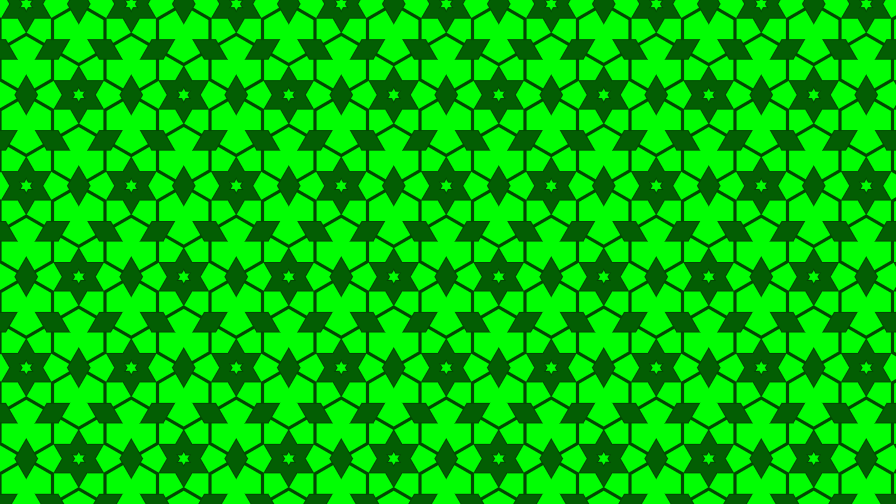
Reproduce this pattern procedurally as a Shadertoy shader.

```glsl
// Six-pointed stars on a triangular lattice, with a rhombus midway between
// neighbours and thin struts joining star tips to rhombi. Each cell is folded
// into one 30 degree wedge, where every shape is a simple distance function.

const float SPACING      = 0.20833;             // star to star, in canvas heights
const vec2  STAR_ORIGIN  = vec2(0.8854, 0.6313); // one star centre, in canvas heights
const float STAR_RADIUS  = 0.281;               // lengths below are in spacings
const float HOLE_RADIUS  = 0.060;
const float RHOMB_INSET  = 0.098;               // rhombus centre to side
const float STRUT_HALF   = 0.0152;
const float OUTLINE      = 0.010;

const vec3 GROUND = vec3(0.005, 0.995, 0.010);
const vec3 FILL   = vec3(0.010, 0.370, 0.010);
const vec3 STROKE = vec3(0.010, 0.280, 0.010);

const float ROOT3 = 1.7320508;
const vec2 MIDPOINT = vec2(0.5, 0.0);           // halfway to the next star
const vec2 NODE = vec2(0.25, 0.25 / ROOT3);     // where struts meet a star tip

// Offset from the nearest point of a unit triangular lattice
vec2 nearestStar(vec2 p) {
    vec2 period = vec2(1.0, ROOT3);
    vec2 a = mod(p + 0.5 * period, period) - 0.5 * period;
    vec2 b = mod(p, period) - 0.5 * period;
    return dot(a, a) < dot(b, b) ? a : b;
}

vec2 reflectInside(vec2 p, vec2 normal) {
    return p - 2.0 * max(dot(p, normal), 0.0) * normal;
}

// Mirror the cell into the wedge between 0 and 30 degrees
vec2 foldWedge(vec2 p) {
    p = reflectInside(abs(p), vec2(-0.5 * ROOT3, 0.5));
    return reflectInside(p, vec2(-0.5, 0.5 * ROOT3));
}

// Hexagram with its tip on the 30 degree edge of the wedge
float sdStar(vec2 p, float radius) {
    return dot(p, vec2(0.5 * ROOT3, -0.5)) - 0.5 * radius;
}

float sdRhombus(vec2 p, float inset) {
    return dot(abs(p), vec2(0.5 * ROOT3, 0.5)) - inset;
}

float sdSegment(vec2 p, vec2 a, vec2 b) {
    vec2 ab = b - a;
    return length(p - a - ab * clamp(dot(p - a, ab) / dot(ab, ab), 0.0, 1.0));
}

float coverage(float d, float pixel) {
    return clamp(0.5 - d / pixel, 0.0, 1.0);
}

void mainImage(out vec4 fragColor, in vec2 fragCoord) {
    float pixel = 1.0 / (iResolution.y * SPACING);
    vec2 p = (fragCoord / iResolution.y - STAR_ORIGIN) / SPACING;
    vec2 q = foldWedge(nearestStar(p));

    float strut = sdSegment(q, NODE, MIDPOINT) - STRUT_HALF;
    float star = max(sdStar(q, STAR_RADIUS), -sdStar(q, HOLE_RADIUS));
    float rhombus = sdRhombus(q - MIDPOINT, RHOMB_INSET);
    float solid = min(star, rhombus);

    // Struts lie under the filled shapes; a thin rim edges each fill
    vec3 color = mix(GROUND, STROKE, coverage(strut, pixel));
    vec3 body = mix(STROKE, FILL, coverage(solid + OUTLINE, pixel));
    color = mix(color, body, coverage(solid, pixel));

    fragColor = vec4(color, 1.0);
}
```
